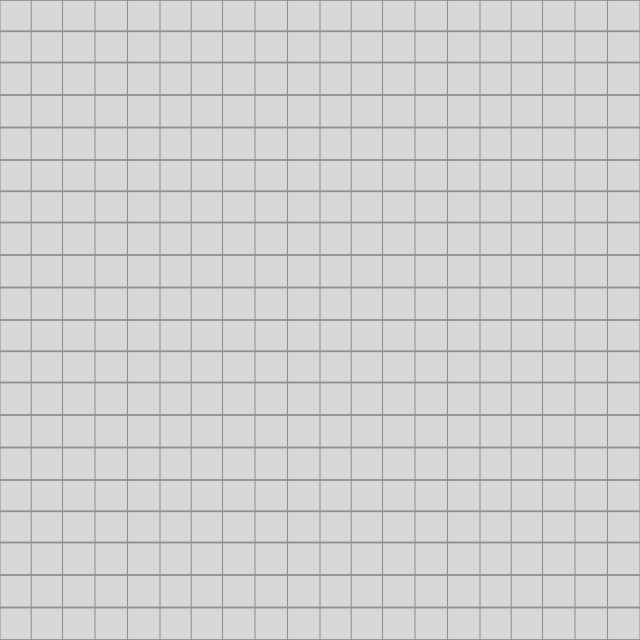
A WebGL 2 fragment shader for this pattern:

```glsl
#version 300 es
precision highp float;
// Grey sheet ruled into 20 by 20 cells, with heavier rows than columns.
// Each axis repeats a block of two narrow and three wide cells; lines are
// drawn by the exact share of each pixel that they cover.

uniform vec2 u_resolution;
out vec4 fragColor;

// Lengths are fractions of the canvas
const float BLOCKS = 4.0;                 // blocks along each axis
const float NARROW_CELL = 25.0 / 512.0;
const float WIDE_CELL = 26.0 / 512.0;
const float NARROW_COUNT = 2.0;           // narrow cells that start a block
const vec2 LINE_WIDTH = vec2(0.86, 1.5) / 512.0; // upright, level
const vec3 PAPER = vec3(0.847);
const vec3 INK = vec3(0.57);

// Distance from a coordinate to the nearest grid line on its axis
float lineDistance(float coord) {
    float inBlock = fract(coord * BLOCKS) / BLOCKS;
    float narrowSpan = NARROW_COUNT * NARROW_CELL;
    bool isNarrow = inBlock < narrowSpan;
    float cell = isNarrow ? NARROW_CELL : WIDE_CELL;
    float inCell = mod(isNarrow ? inBlock : inBlock - narrowSpan, cell);
    return min(inCell, cell - inCell);
}

// Share of a pixel covered by a line of the given width
float lineCoverage(float dist, float width, float pixel) {
    float nearEdge = max(dist - 0.5 * pixel, -0.5 * width);
    float farEdge = min(dist + 0.5 * pixel, 0.5 * width);
    return clamp((farEdge - nearEdge) / pixel, 0.0, 1.0);
}

void main() {
    vec2 pixel = 1.0 / u_resolution;
    vec2 uv = gl_FragCoord.xy * pixel;
    uv.y = 1.0 - uv.y;                    // blocks run down from the top

    float upright = lineCoverage(lineDistance(uv.x), LINE_WIDTH.x, pixel.x);
    float level = lineCoverage(lineDistance(uv.y), LINE_WIDTH.y, pixel.y);

    // Union of both line sets, so crossings do not darken
    float ink = 1.0 - (1.0 - upright) * (1.0 - level);
    fragColor = vec4(mix(PAPER, INK, ink), 1.0);
}
```
